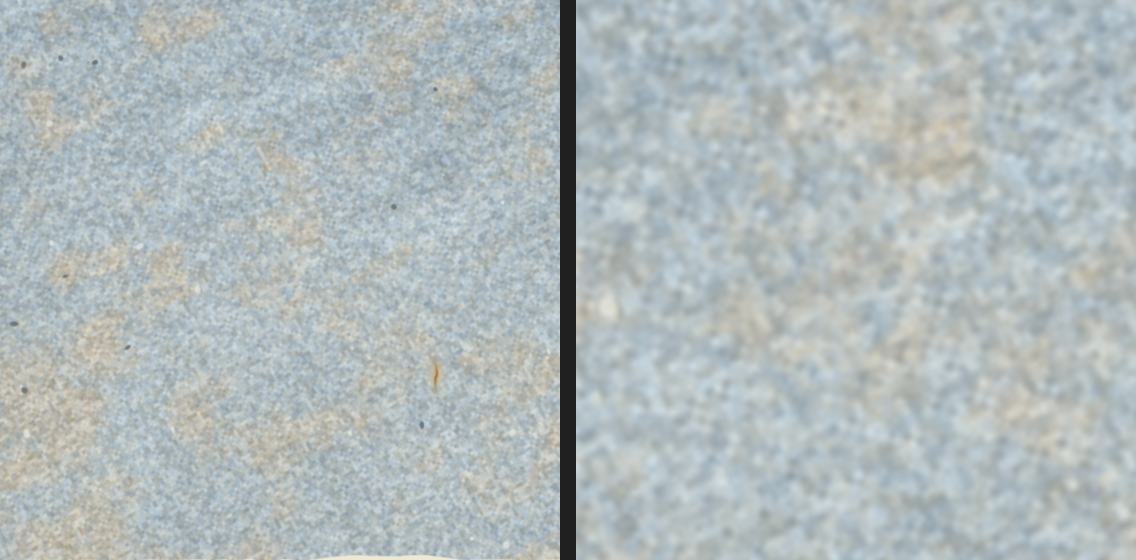
Left, the full canvas; right, a detail of the centre.
A WebGL 1 fragment shader for this texture:

```glsl
precision highp float;
// Weathered pale blue plaster with fine grain, sandy stains and a few specks.
uniform vec2 u_resolution;

float hash(vec2 p) {
  return fract(sin(dot(p, vec2(127.1, 311.7))) * 43758.5453);
}

float noise(vec2 p) {
  vec2 i = floor(p), f = fract(p);
  f = f * f * (3.0 - 2.0 * f);
  return mix(mix(hash(i), hash(i + vec2(1.0, 0.0)), f.x),
             mix(hash(i + vec2(0.0, 1.0)), hash(i + vec2(1.0, 1.0)), f.x), f.y);
}

vec2 rotate(vec2 p, float a) {
  return vec2(cos(a) * p.x + sin(a) * p.y, cos(a) * p.y - sin(a) * p.x);
}

float fbm(vec2 p) {
  float sum = 0.0, weight = 0.5;
  for (int i = 0; i < 5; i++) {
    sum += weight * noise(p);
    p = rotate(p, 0.6) * 2.1 + 7.3;
    weight *= 0.5;
  }
  return sum / 0.97;
}

// Soft elliptical region: 1 at the centre, fading outwards
float blob(vec2 p, vec2 centre, vec2 radius) {
  vec2 d = (p - centre) / radius;
  return exp(-dot(d, d));
}

// Sparse chips and pits: positive is light, negative is dark
float specks(vec2 p, float cells) {
  vec2 cell = floor(p * cells);
  vec2 centre = 0.25 + 0.5 * vec2(hash(cell + 3.1), hash(cell + 8.7));
  vec2 d = rotate(fract(p * cells) - centre, 6.3 * hash(cell + 5.9));
  d.x *= 0.55 + 0.45 * hash(cell + 2.3);
  float size = 0.05 + 0.05 * hash(cell + 1.7);
  float spot = 1.0 - smoothstep(size * 0.4, size * 1.3, length(d));
  float pick = hash(cell + 21.4);
  return spot * (step(0.93, pick) - step(pick, 0.04));
}

void main() {
  vec2 p = gl_FragCoord.xy / u_resolution.y;
  vec2 slanted = rotate(p, 0.45);

  // Painted wall: a little darker and bluer towards the top
  vec3 color = mix(vec3(0.692, 0.737, 0.749), vec3(0.662, 0.718, 0.746),
                   smoothstep(0.3, 1.0, p.y));
  color += 0.07 * (fbm(p * 5.0 + 4.0) - 0.5);

  // Shallow slanted ripples on the upper half
  float ripple = fbm(slanted * vec2(9.0, 30.0)) - 0.5;
  color += 0.13 * ripple * smoothstep(0.35, 0.8, p.y);

  // Sandy stains, strongest low on the wall
  float zone = 0.9 * blob(p, vec2(0.07, 0.34), vec2(0.13, 0.15))
             + 0.9 * blob(p, vec2(0.12, 0.05), vec2(0.14, 0.11))
             + 1.0 * blob(p, vec2(0.47, 0.245), vec2(0.17, 0.03))
             + 0.6 * blob(p, vec2(1.0, 0.25), vec2(0.12, 0.25))
             + 0.5 * blob(p, vec2(0.45, 0.56), vec2(0.14, 0.06))
             + 0.6 * blob(p, vec2(0.3, 0.0), vec2(0.3, 0.02));
  float patches = fbm(slanted * vec2(12.0, 17.0) + 31.0);
  float stain = smoothstep(0.48, 0.86, patches + 0.24 * zone);
  color = mix(color, vec3(0.77, 0.735, 0.665), 0.75 * stain);

  // Fine grain in brightness and tint
  float grain = 0.65 * noise(rotate(p, 0.5) * 165.0)
              + 0.4 * noise(rotate(p, 1.1) * 85.0 + 17.0)
              + 0.2 * noise(rotate(p, 0.2) * 250.0 + 41.0) - 0.625;
  float tint = noise(rotate(p, 0.8) * 120.0 + 63.0) - 0.5;
  color += 0.23 * grain + tint * vec3(0.05, 0.01, -0.045);

  // Scattered chips and pits
  float speck = specks(p, 15.0);
  color = mix(color, vec3(0.91, 0.91, 0.87), 0.75 * max(speck, 0.0));
  color = mix(color, vec3(0.33, 0.38, 0.42), 0.7 * max(-speck, 0.0));

  // Small ochre scar with a dark core
  vec2 scar = p - vec2(0.777, 0.328);
  scar.x += 0.006 * (noise(p * 90.0) - 0.5);
  color = mix(color, vec3(0.83, 0.73, 0.55),
              0.8 * blob(scar, vec2(0.0, 0.005), vec2(0.012, 0.026)));
  color = mix(color, vec3(0.56, 0.43, 0.22),
              0.85 * blob(scar, vec2(0.001, 0.0), vec2(0.003, 0.022)));

  // Cream edge showing along the bottom
  float edge = 0.008 * smoothstep(0.54, 0.64, p.x) * (1.0 - smoothstep(0.76, 0.84, p.x));
  edge += 0.004 * (noise(p * 45.0) - 0.5);
  color = mix(color, vec3(0.93, 0.91, 0.83), 1.0 - smoothstep(edge - 0.002, edge + 0.002, p.y));

  gl_FragColor = vec4(clamp(color, 0.0, 1.0), 1.0);
}
```
